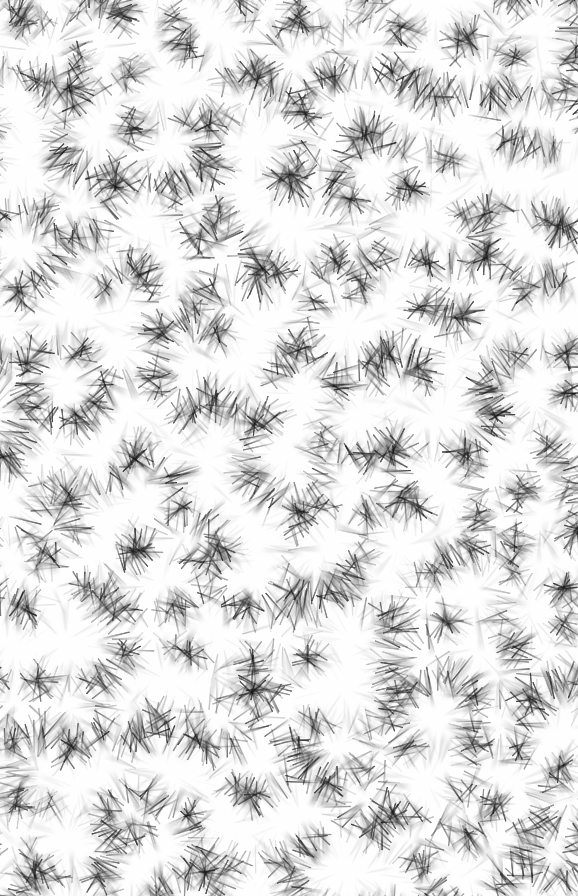
Reproduce this pattern procedurally as a Shadertoy shader.

```glsl
// Fine ink bristles that climb a noise field and gather in dark, furry ridges.

const float CELL = 0.03;          // grid cell holding a bunch of bristles
const int PER_CELL = 4;           // bristles in each cell
const int REACH = 2;              // neighbouring cells searched
const float MAX_LENGTH = 0.06;    // longest bristle, in canvas widths
const float FLOW_SCALE = 12.5;    // ridges across the canvas
const float HALF_WIDTH = 0.00125; // half thickness of a bristle
const vec3 PAPER = vec3(0.995);
const vec3 INK = vec3(0.08);

// Integer hash: three values in 0..1
vec3 hash3(ivec3 seed) {
    uvec3 v = uvec3(seed) * 1664525u + 1013904223u;
    v.x += v.y * v.z; v.y += v.z * v.x; v.z += v.x * v.y;
    v ^= v >> 16u;
    v.x += v.y * v.z; v.y += v.z * v.x; v.z += v.x * v.y;
    return vec3(v >> 8u) / 16777216.0;
}

vec2 cornerSlope(ivec2 corner) {
    return hash3(ivec3(corner, 91)).xy * 2.0 - 1.0;
}

// Gradient noise: value in x, its derivative in yz
vec3 noiseWithSlope(vec2 p) {
    ivec2 i = ivec2(floor(p));
    vec2 f = fract(p);
    vec2 u = f * f * f * (f * (f * 6.0 - 15.0) + 10.0);
    vec2 du = 30.0 * f * f * (f * (f - 2.0) + 1.0);
    vec2 ga = cornerSlope(i);
    vec2 gb = cornerSlope(i + ivec2(1, 0));
    vec2 gc = cornerSlope(i + ivec2(0, 1));
    vec2 gd = cornerSlope(i + ivec2(1, 1));
    float a = dot(ga, f);
    float b = dot(gb, f - vec2(1.0, 0.0));
    float c = dot(gc, f - vec2(0.0, 1.0));
    float d = dot(gd, f - vec2(1.0, 1.0));
    float k = a - b - c + d;
    float value = a + u.x * (b - a) + u.y * (c - a) + u.x * u.y * k;
    vec2 slope = ga + u.x * (gb - ga) + u.y * (gc - ga)
               + u.x * u.y * (ga - gb - gc + gd)
               + du * (u.yx * k + vec2(b, c) - a);
    return vec3(value, slope);
}

vec2 rotate(vec2 v, float angle) {
    float c = cos(angle), s = sin(angle);
    return vec2(c * v.x - s * v.y, s * v.x + c * v.y);
}

// Sharp line, darkest at its outer tip; q.x runs along it, q.y across
float bristle(vec2 q, float len, float pixel) {
    float t = clamp(q.x / len, 0.0, 1.0);
    float dist = length(q - vec2(t * len, 0.0));
    float cover = 1.0 - smoothstep(HALF_WIDTH - 0.5 * pixel, HALF_WIDTH + 0.5 * pixel, dist);
    return cover * mix(1.0, 0.2, t);
}

// Pale wedge that opens from the tip towards one side of the line
float veil(vec2 q, float len, float spread, float pixel) {
    float t = clamp(q.x / len, 0.0, 1.0);
    float side = q.y * sign(spread);
    float width = abs(spread) * t;
    float cover = smoothstep(-pixel, pixel, side)
                * (1.0 - smoothstep(width * 0.5, width + pixel, side));
    return cover * smoothstep(0.0, 0.25, t) * (1.0 - smoothstep(0.6, 1.0, t));
}

// Light left after one bristle and its veil
float transmit(vec2 p, ivec3 id, float pixel) {
    vec3 place = hash3(id);
    vec2 tip = (vec2(id.xy) + place.xy) * CELL;
    vec2 offset = p - tip;
    if (dot(offset, offset) > MAX_LENGTH * MAX_LENGTH) return 1.0;

    vec3 look = hash3(id + ivec3(0, 0, 40));
    vec3 flow = noiseWithSlope(tip * FLOW_SCALE);
    vec2 uphill = flow.yz / max(length(flow.yz), 0.0001);
    vec2 along = rotate(uphill, (place.z - 0.5) * 0.5);
    vec2 q = vec2(dot(offset, along), dot(offset, vec2(-along.y, along.x)));

    float len = MAX_LENGTH * mix(0.45, 0.95, look.x);
    float ridge = smoothstep(-0.22, 0.08, flow.x);
    float line = bristle(q, len, pixel) * mix(0.15, 0.8, look.y) * ridge;
    float spread = (look.z - 0.5) * 0.036;
    float haze = veil(q, MAX_LENGTH, spread, pixel) * mix(0.08, 0.2, look.y)
               * mix(0.35, 1.0, ridge);
    return (1.0 - line) * (1.0 - haze);
}

void mainImage(out vec4 fragColor, in vec2 fragCoord) {
    vec2 p = fragCoord / iResolution.x;
    float pixel = 1.0 / iResolution.x;
    ivec2 home = ivec2(floor(p / CELL));

    // Layer every bristle that can touch this point
    float light = 1.0;
    for (int y = -REACH; y <= REACH; y++)
        for (int x = -REACH; x <= REACH; x++)
            for (int n = 0; n < PER_CELL; n++)
                light *= transmit(p, ivec3(home + ivec2(x, y), n), pixel);

    fragColor = vec4(mix(INK, PAPER, light), 1.0);
}
```
